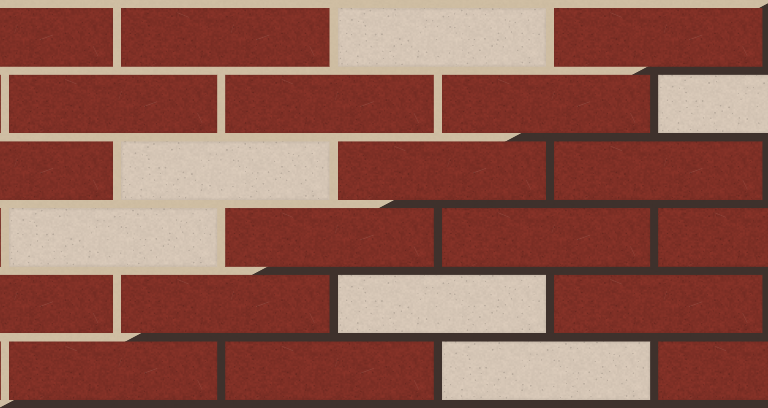
Reproduce this pattern procedurally as a WebGL 2 fragment shader.

```glsl
#version 300 es
precision highp float;

uniform vec2 u_resolution;
out vec4 fragColor;

// Lengths are in brick courses: one course = brick height + joint
const float COURSES = 6.118;
const vec2 PITCH = vec2(3.246, 1.0);
const vec2 BRICK = vec2(3.126, 0.879);
const float BASE_JOINT = 0.118;
const float EVEN_START = 0.132;
const float ODD_START = -1.431;
const float DIAGONAL_RUN = 1.9;

const vec3 RED_CLAY = vec3(0.500, 0.186, 0.148);
const vec3 PALE_CLAY = vec3(0.837, 0.776, 0.712);
const vec3 SAND_MORTAR = vec3(0.810, 0.742, 0.636);
const vec3 DARK_MORTAR = vec3(0.245, 0.192, 0.172);

// Column of the single pale brick in each course, bottom to top
const int PALE_COLUMN[6] = int[6](2, 2, 0, 1, 3, 2);

float hash(vec2 p) {
    return fract(sin(dot(p, vec2(127.1, 311.7))) * 43758.5453);
}

float valueNoise(vec2 p) {
    vec2 i = floor(p);
    vec2 f = fract(p);
    f = f * f * (3.0 - 2.0 * f);
    float low = mix(hash(i), hash(i + vec2(1.0, 0.0)), f.x);
    float high = mix(hash(i + vec2(0.0, 1.0)), hash(i + vec2(1.0, 1.0)), f.x);
    return mix(low, high, f.y);
}

float boxDistance(vec2 p, vec2 halfSize) {
    vec2 d = abs(p) - halfSize;
    return length(max(d, 0.0)) + min(max(d.x, d.y), 0.0);
}

float segmentDistance(vec2 p, vec2 a, vec2 b) {
    vec2 ab = b - a;
    return length(p - a - ab * clamp(dot(p - a, ab) / dot(ab, ab), 0.0, 1.0));
}

float coverage(float dist, float pixel) {
    return 1.0 - smoothstep(-0.5 * pixel, 0.5 * pixel, dist);
}

// Fine surface grain, centred on zero
float grain(vec2 p) {
    return 0.65 * valueNoise(p * 42.0) + 0.35 * valueNoise(p * 19.0 + 7.0) - 0.5;
}

// Sparse round pits, one candidate per grid cell
float pits(vec2 p, float density, float pixel) {
    vec2 grid = p * 11.0;
    vec2 id = floor(grid);
    vec2 centre = 0.25 + 0.5 * vec2(hash(id + 3.1), hash(id + 8.7));
    float radius = mix(0.07, 0.15, hash(id + 5.3));
    float dist = (length(fract(grid) - centre) - radius) / 11.0;
    return coverage(dist, pixel) * step(hash(id), density);
}

// A few short, faint scratches scattered over the brick face
float scratches(vec2 p, vec2 size, float pixel) {
    float mask = 0.0;
    for (int i = 0; i < 5; i++) {
        float n = float(i);
        vec2 centre = size * fract(vec2(0.68, 0.50) + n * vec2(0.618, 0.382));
        float angle = 0.35 + 2.4 * n;
        vec2 reach = (0.10 - 0.012 * n) * vec2(cos(angle), sin(angle));
        float dist = segmentDistance(p, centre - reach, centre + reach) - 0.005;
        mask = max(mask, coverage(dist, pixel) * (1.0 - 0.15 * n));
    }
    return mask;
}

vec3 redBrick(vec2 p, vec2 size, float pixel) {
    vec3 color = RED_CLAY * (1.0 + 0.20 * grain(p));
    color *= 1.0 - 0.14 * pits(p, 0.25, pixel);
    return mix(color, PALE_CLAY, 0.13 * scratches(p, size, pixel));
}

vec3 paleBrick(vec2 p, float pixel) {
    vec3 color = PALE_CLAY * (1.0 + 0.07 * grain(p));
    return color * (1.0 - 0.13 * pits(p, 0.30, pixel));
}

// Sand joints above the diagonal, dark joints below it
vec3 mortar(vec2 p, float pixel) {
    float side = (DIAGONAL_RUN * p.y - p.x - 0.015) / length(vec2(1.0, DIAGONAL_RUN));
    vec3 color = mix(SAND_MORTAR, DARK_MORTAR, coverage(side, pixel));
    return color * (1.0 + 0.03 * grain(p));
}

void main() {
    float pixel = COURSES / u_resolution.y;
    vec2 p = gl_FragCoord.xy * pixel;

    // Running bond: odd courses are shifted sideways
    float course = floor(p.y - BASE_JOINT);
    float start = mix(EVEN_START, ODD_START, mod(course, 2.0));
    float column = floor((p.x - start) / PITCH.x);
    vec2 local = p - vec2(start, BASE_JOINT) - vec2(column, course) * PITCH;

    bool isPale = int(column) == PALE_COLUMN[clamp(int(course), 0, 5)];
    vec3 brick = isPale ? paleBrick(local, pixel) : redBrick(local, BRICK, pixel);

    // Brick face with a slightly shaded rim
    float dist = boxDistance(local - 0.5 * BRICK, 0.5 * BRICK);
    brick *= 1.0 - 0.05 * smoothstep(-0.05, 0.0, dist);
    vec3 color = mix(mortar(p, pixel), brick, coverage(dist, pixel));
    fragColor = vec4(color, 1.0);
}
```
